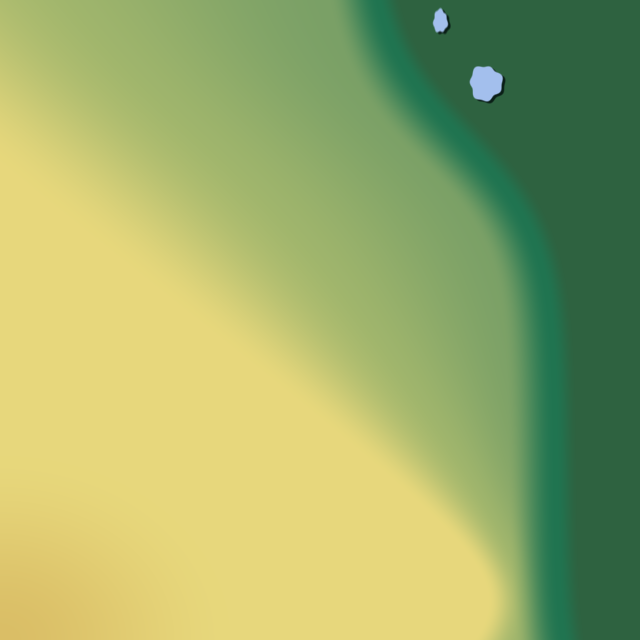
Write a WebGL 1 fragment shader that draws this background.

```glsl
precision highp float;
// Soft golden field fading through olive to a dark green bank, with two pale blue flecks.

uniform vec2 u_resolution;

const vec3 GOLD = vec3(0.906, 0.845, 0.485);
const vec3 AMBER = vec3(0.855, 0.745, 0.40);
const vec3 OLIVE = vec3(0.635, 0.715, 0.425);
const vec3 SAGE = vec3(0.475, 0.625, 0.40);
const vec3 TEAL = vec3(0.125, 0.455, 0.315);
const vec3 FOREST = vec3(0.18, 0.383, 0.25);
const vec3 PALE_BLUE = vec3(0.64, 0.75, 0.93);
const vec3 SHADOW = vec3(0.04, 0.12, 0.09);

// Horizontal position of the teal bank at height y
float bankEdge(float y) {
  float bend = 1.0 / (1.0 + exp((0.785 - y) / 0.08));
  return 0.868 - 0.296 * bend + 0.012 * exp(-12.0 * y);
}

// Horizontal position where the gold starts to fade at height y
float goldEdge(float y) {
  float rise = y - 0.06;
  return 0.77 - 1.23 * (sqrt(rise * rise + 0.01) - 0.1);
}

// Gold, olive and sage across the field, then teal and forest at the bank
vec3 fieldColor(vec2 p) {
  float bank = bankEdge(p.y);
  float gold = goldEdge(p.y);
  float across = (p.x - gold) / (bank - gold);
  float slope = (bankEdge(p.y + 0.01) - bankEdge(p.y - 0.01)) / 0.02;
  float beyond = (p.x - bank) / sqrt(1.0 + slope * slope);

  vec3 color = mix(GOLD, AMBER, smoothstep(0.38, 0.0, length(p * vec2(1.0, 1.25))));
  color = mix(color, OLIVE, smoothstep(-0.08, 0.46, across));
  color = mix(color, SAGE, smoothstep(0.35, 0.95, across));
  color = mix(color, TEAL, smoothstep(-0.075, 0.0, beyond));
  return mix(color, FOREST, smoothstep(0.0, 0.036, beyond));
}

// Coverage of an uneven round fleck, its rim made of layered sines
float fleck(vec2 p, vec2 center, vec2 radius, float phase, float blur) {
  vec2 q = (p - center) / radius;
  float angle = atan(q.y, q.x);
  float rim = 1.0 + 0.07 * sin(3.0 * angle + phase) + 0.06 * sin(7.0 * angle - phase);
  float d = (length(q) - rim) * min(radius.x, radius.y);
  return 1.0 - smoothstep(-blur, blur, d);
}

// Fleck over a thin shadow cast to the lower right
vec3 addFleck(vec3 color, vec2 p, vec2 center, vec2 radius, float phase, float blur) {
  float shade = fleck(p, center + vec2(0.004, -0.003), radius, phase, blur);
  color = mix(color, SHADOW, shade);
  return mix(color, PALE_BLUE, fleck(p, center, radius, phase, blur));
}

void main() {
  vec2 p = gl_FragCoord.xy / u_resolution;
  float blur = 1.0 / min(u_resolution.x, u_resolution.y);
  vec3 color = fieldColor(p);
  color = addFleck(color, p, vec2(0.759, 0.870), vec2(0.025, 0.027), 1.2, blur);
  color = addFleck(color, p, vec2(0.688, 0.967), vec2(0.011, 0.018), 2.6, blur);
  gl_FragColor = vec4(color, 1.0);
}
```
